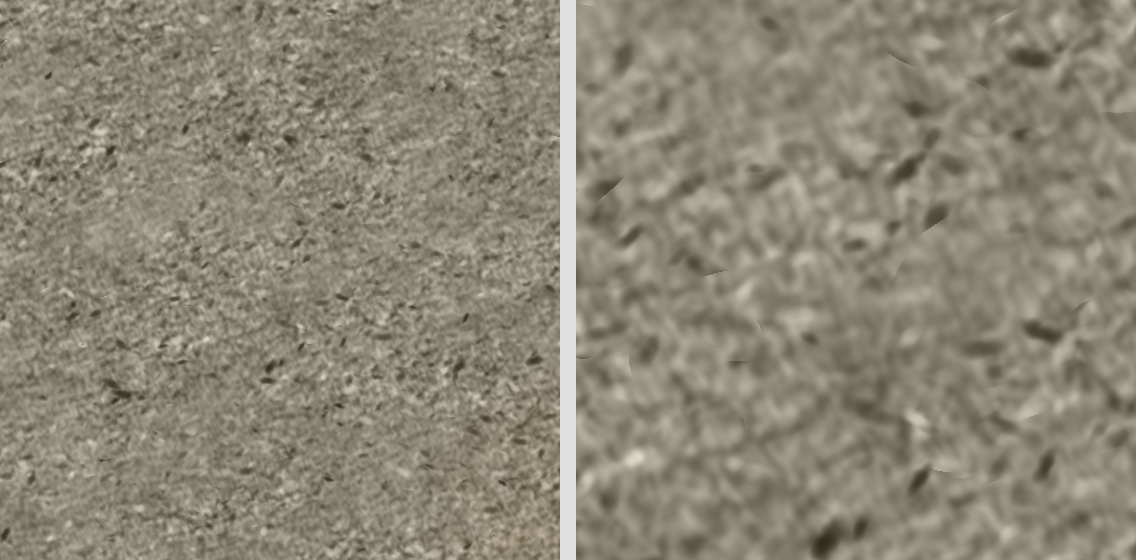
Left, the full canvas; right, a detail of the centre.
A Shadertoy shader for this texture:

```glsl
// Dry sandy ground: a grey-beige base with soft, slightly slanted grain.
// Gradient noise layers form the grain; scattered ellipses add dark pits
// and pale chips, gathered into patches by a slow noise.

const vec3 SAND = vec3(0.551, 0.526, 0.460);
const vec3 RUST = vec3(0.018, 0.000, -0.022);
const float SLANT = 0.30;

// Two random values in 0..1 for a grid cell.
vec2 hash2(vec2 cell, float seed) {
    uvec3 v = uvec3(ivec3(vec3(cell, seed) + 4096.0));
    v = v * 1664525u + 1013904223u;
    v.x += v.y * v.z; v.y += v.z * v.x; v.z += v.x * v.y;
    v ^= v >> 16u;
    v.x += v.y * v.z; v.y += v.z * v.x;
    return vec2(v.xy >> 8u) / 16777216.0;
}

vec2 rotate(vec2 p, float angle) {
    float c = cos(angle), s = sin(angle);
    return vec2(c * p.x + s * p.y, c * p.y - s * p.x);
}

float cornerSlope(vec2 cell, vec2 offset, float seed) {
    float angle = 6.28318 * hash2(cell, seed).x;
    return dot(vec2(cos(angle), sin(angle)), offset);
}

// Gradient noise, roughly -0.7..0.7.
float noise(vec2 p, float seed) {
    vec2 i = floor(p), f = fract(p);
    vec2 w = f * f * f * (f * (f * 6.0 - 15.0) + 10.0);
    vec2 e = vec2(1.0, 0.0);
    float low = mix(cornerSlope(i, f, seed),
                    cornerSlope(i + e.xy, f - e.xy, seed), w.x);
    float high = mix(cornerSlope(i + e.yx, f - e.yx, seed),
                     cornerSlope(i + e.xx, f - e.xx, seed), w.x);
    return mix(low, high, w.y);
}

// Scattered soft ellipses; share is the fraction of cells that hold one.
float flecks(vec2 p, float density, float share, vec2 size, float seed) {
    vec2 cell = floor(p * density);
    vec2 ragged = 0.0022 * vec2(noise(p * 120.0, seed), noise(p * 120.0, seed + 3.0));
    float cover = 0.0;
    for (int y = -1; y <= 1; y++) {
        for (int x = -1; x <= 1; x++) {
            vec2 id = cell + vec2(x, y);
            vec2 kind = hash2(id, seed + 1.0);
            vec2 shape = hash2(id, seed + 2.0);
            vec2 d = p - (id + hash2(id, seed)) / density;
            d = rotate(d + ragged, SLANT + (shape.x - 0.5) * 1.9);
            float r = length(d / (size * mix(0.7, 1.3, shape.y)));
            float spot = (1.0 - smoothstep(0.25, 1.45, r)) * mix(0.45, 1.0, kind.y);
            cover = max(cover, spot * step(kind.x, share));
        }
    }
    return cover;
}

// Fine grain: slanted strokes, rounder crumbs and steep short marks.
float grain(vec2 p) {
    vec2 bend = 0.004 * vec2(noise(p * 45.0, 11.0), noise(p * 45.0, 12.0));
    vec2 q = p + bend;
    float strokes = noise(rotate(q, SLANT) * vec2(44.0, 88.0), 13.0);
    float crumbs = noise(rotate(q, 0.9) * vec2(84.0, 100.0), 14.0);
    float marks = noise(rotate(q, -1.1) * vec2(72.0, 130.0), 15.0);
    return 0.135 * strokes + 0.130 * crumbs + 0.100 * marks;
}

void mainImage(out vec4 fragColor, in vec2 fragCoord) {
    vec2 p = fragCoord / iResolution.y;

    // Slow patches decide where the ground is rough or smooth.
    vec2 slanted = rotate(p, SLANT);
    float patches = noise(slanted * vec2(3.5, 7.0), 21.0)
                  + 0.6 * noise(slanted * vec2(9.0, 15.0), 22.0);
    float rough = clamp(0.5 + 1.1 * patches, 0.0, 1.0);

    // Shading from broad swells down to single grains.
    float tone = grain(p) * mix(0.75, 1.4, rough);
    tone += 0.060 * noise(slanted * vec2(3.0, 6.0), 23.0);
    tone += 0.065 * noise(slanted * vec2(9.0, 17.0), 24.0);
    tone += 0.100 * noise(slanted * vec2(22.0, 40.0), 25.0);

    // Common small flecks, then a few strong ones.
    float pits = flecks(p, 48.0, mix(0.08, 0.42, rough), vec2(0.0100, 0.0046), 31.0);
    float chips = flecks(p, 48.0, mix(0.08, 0.34, rough), vec2(0.0100, 0.0050), 41.0);
    float deepPits = flecks(p, 24.0, mix(0.02, 0.28, rough), vec2(0.0130, 0.0056), 51.0);
    float brightChips = flecks(p, 24.0, mix(0.02, 0.22, rough), vec2(0.0115, 0.0060), 61.0);
    tone += 0.14 * chips - 0.17 * pits;
    tone = mix(tone, 0.30, 0.8 * brightChips);
    tone = mix(tone, -0.36, 0.9 * deepPits);

    // A faint warm stain toward the lower right corner.
    float stain = 1.0 - smoothstep(0.02, 0.30, length(p - vec2(1.0, 0.08)));
    vec3 color = SAND + tone + RUST * stain * (0.6 + noise(p * 14.0, 71.0));
    fragColor = vec4(clamp(color, 0.0, 1.0), 1.0);
}
```
